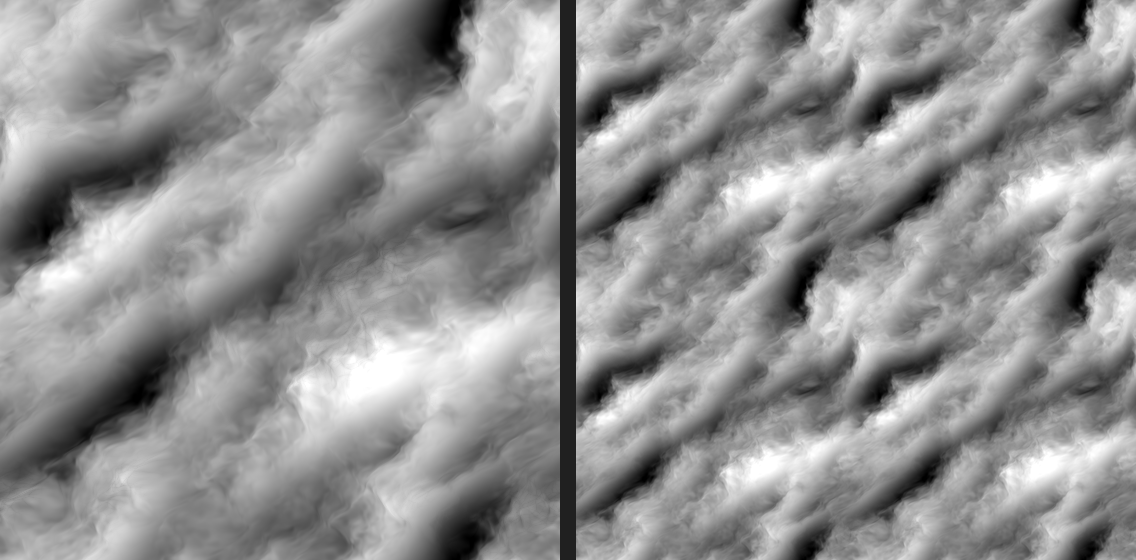
Left: one tile. Right: repeated 2 by 2.
Give the GLSL for this texture map, as a WebGL 2 fragment shader.

```glsl
#version 300 es
precision highp float;

uniform vec2 u_resolution;
out vec4 fragColor;

const float TAU = 6.2831853;
const vec2 ALONG = vec2(0.74, 0.67);   // direction of the streaks
const vec2 ACROSS = vec2(0.67, -0.74);

// Integer hash giving three values in 0..1
vec3 hash3(uvec3 v) {
    v = v * 1664525u + 1013904223u;
    v.x += v.y * v.z; v.y += v.z * v.x; v.z += v.x * v.y;
    v ^= v >> 16u;
    v.x += v.y * v.z; v.y += v.z * v.x; v.z += v.x * v.y;
    return vec3(v >> 8u) * exp2(-24.0);
}

// Wraps a cell of the diagonal grid so that whole canvas steps coincide
vec2 wrapCell(vec2 cell, vec2 count) {
    cell -= count * floor((cell.x + 0.5) / count.x);
    cell.y -= 2.0 * count.y * floor((cell.y + 0.5) / (2.0 * count.y));
    return cell;
}

// Diagonal cellular noise: x = soft signed blobs, y = gap to the cell border
vec2 cellular(vec2 p, vec2 count, uint seed) {
    vec2 q = vec2(p.x - p.y, p.x + p.y) * count;
    vec2 base = floor(q);
    float blobs = 0.0, nearest = 9.0, second = 9.0;
    for (int j = -1; j <= 1; j++) {
        for (int i = -1; i <= 1; i++) {
            vec2 cell = base + vec2(i, j);
            vec3 rnd = hash3(uvec3(uvec2(wrapCell(cell, count)), seed));
            vec2 offset = cell + rnd.xy - q;
            float d2 = dot(offset, offset);
            float kernel = max(0.0, 1.0 - d2);
            blobs += (2.0 * rnd.z - 1.0) * kernel * kernel;
            float d = sqrt(d2);
            second = min(second, max(nearest, d));
            nearest = min(nearest, d);
        }
    }
    return vec2(blobs, second - nearest);
}

// Bends the plane with three layers of periodic sines from a whole frequency up
vec2 bend(vec2 p, float frequency, float amount) {
    for (int layer = 0; layer < 3; layer++) {
        vec2 phase = TAU * frequency * vec2(p.x + p.y, p.y - p.x);
        p += amount / frequency * sin(phase + vec2(1.3, 4.1) * frequency);
        frequency *= 2.0;
    }
    return p;
}

// Broad streaks: layered sines with whole wave numbers, unit deviation
float streaks(vec2 p, int waves) {
    float sum = 0.0, power = 0.0;
    for (int i = 0; i < waves; i++) {
        vec3 rnd = hash3(uvec3(i, 17, 5));
        float frequency = 1.4 + 0.16 * float(i);
        float spread = rnd.x - 0.5;
        vec2 wave = round(frequency * (ACROSS + spread * ALONG));
        float amplitude = 1.0 / (1.0 + frequency * frequency / 13.0);
        sum += amplitude * sin(TAU * (dot(wave, p) + rnd.y));
        power += 0.5 * amplitude * amplitude;
    }
    return sum * inversesqrt(power);
}

// Wispy detail: octaves of blobs, each displacing the next, with dark creases
float wisps(vec2 p, float amplitude, float gain) {
    float sum = 0.0;
    vec2 count = vec2(6.0, 4.0);
    for (uint octave = 0u; octave < 5u; octave++) {
        vec2 noise = cellular(p, count, octave + 3u);
        float crease = exp(-12.0 * noise.y) * smoothstep(0.0, 0.2, sum);
        sum += amplitude * (noise.x - 0.5 * crease);
        p += (0.14 * ACROSS + 0.14 * ALONG) * noise.x / count.x;
        amplitude *= gain;
        count *= 2.0;
    }
    return sum;
}

void main() {
    vec2 uv = gl_FragCoord.xy / u_resolution;
    vec2 p = bend(uv, 1.0, 0.011);

    float detail = wisps(bend(p, 7.0, 0.035), 0.14, 0.66);
    float body = streaks(p + vec2(0.15, -0.07) * detail, 48);

    // Deepen the dark streaks a little more than the bright ones
    float tone = body - 0.07 * (body * body - 1.0);
    float grey = 0.585 + 0.168 * tone + detail;
    fragColor = vec4(vec3(clamp(grey, 0.0, 1.0)), 1.0);
}
```
